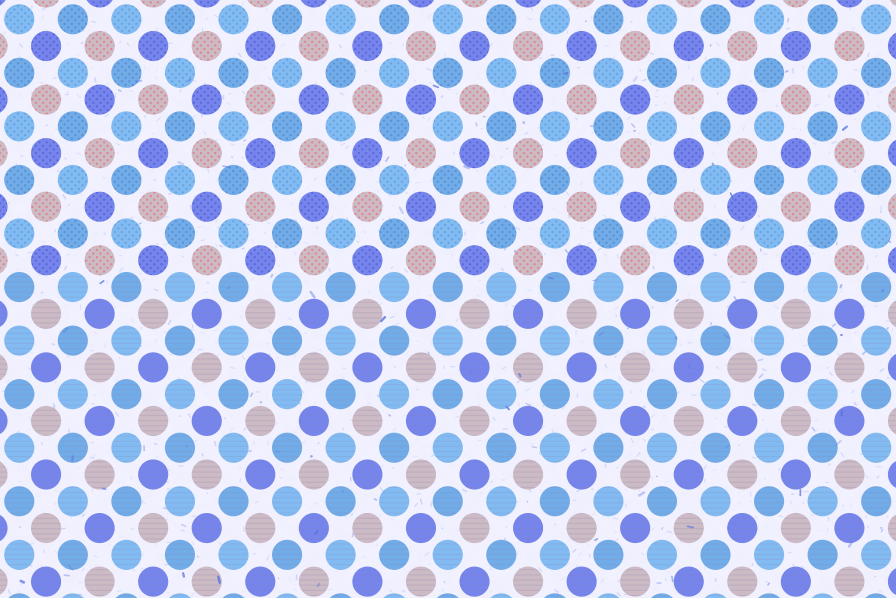
Write a WebGL 1 fragment shader that draws this pattern.

```glsl
precision highp float;

uniform vec2 u_resolution;

#define REPEATS 16.73
#define ORIGIN vec2(0.36, 0.806)
#define RADIUS 0.281
#define SPLIT 6.06
#define PIN_PITCH 0.134
#define PIN_RADIUS 0.021
#define STRIPE_PITCH 0.096
#define STRIPE_HALF 0.011
#define GROUND vec3(0.942, 0.942, 0.998)
#define SPECK_INK vec3(0.36, 0.46, 0.88)

float hash(vec2 p) {
  vec3 q = fract(vec3(p.xyx) * 0.1031);
  q += dot(q, q.yzx + 33.33);
  return fract((q.x + q.y) * q.z);
}

// Coverage of a shape from its signed distance.
float cover(float d, float px) {
  return clamp(0.5 - d / px, 0.0, 1.0);
}

// Distance to the nearest point of a staggered lattice.
float staggered(vec2 p) {
  vec2 a = fract(p) - 0.5;
  vec2 b = fract(p + 0.5) - 0.5;
  return min(length(a), length(b));
}

// Scattered short flecks: one randomly turned capsule in some cells.
float flecks(vec2 p, float scale, float density, float size, float px) {
  vec2 cell = floor(p * scale);
  float seed = hash(cell + scale * 7.0);
  vec2 jitter = vec2(hash(cell + 11.3), hash(cell + 47.9));
  vec2 q = (fract(p * scale) - 0.25 - 0.5 * jitter) / scale;
  float angle = 6.2832 * hash(cell + 83.1);
  float reach = size * 2.5 * hash(cell + 29.7);
  vec2 along = vec2(cos(angle), sin(angle));
  float t = clamp(dot(q, along), -reach, reach);
  float width = size * mix(0.4, 1.0, hash(cell + 61.7));
  float strength = mix(0.25, 1.0, hash(cell + 5.3));
  return step(seed, density) * strength * cover(length(q - along * t) - width, px);
}

// Paints one square lattice of discs with two alternating colours.
vec3 discs(vec3 base, vec2 p, vec2 origin, vec3 even, vec3 odd,
           vec3 evenInk, vec3 oddInk, float px) {
  vec2 id = floor(p - origin + 0.5);
  vec2 center = id + origin;
  float parity = mod(id.x + id.y, 2.0);
  vec3 fill = mix(even, odd, parity);
  vec3 ink = mix(evenInk, oddInk, parity);

  // Pin dots on the upper discs, thin stripes on the lower ones.
  float pins = cover(staggered(p / PIN_PITCH) * PIN_PITCH - PIN_RADIUS, px);
  float line = abs(fract(p.y / STRIPE_PITCH) - 0.5) * STRIPE_PITCH;
  float stripes = cover(line - STRIPE_HALF, px);
  vec3 stripeInk = mix(fill, vec3(0.52, 0.50, 0.68), 0.3);
  vec3 dotted = mix(fill, ink, 0.75 * pins);
  vec3 striped = mix(fill, stripeInk, 0.7 * stripes);
  vec3 paint = mix(striped, dotted, step(SPLIT, center.y));

  return mix(base, paint, cover(length(p - center) - RADIUS, px));
}

void main() {
  float px = REPEATS / u_resolution.x;
  vec2 p = gl_FragCoord.xy * px;

  // Paper with faint mottling and worn flecks.
  float mottle = sin(p.x * 9.1 + 2.0 * sin(p.y * 5.3)) * sin(p.y * 8.3 + 1.7 * sin(p.x * 6.1));
  vec3 color = GROUND + 0.004 * mottle;
  color = mix(color, SPECK_INK, 0.22 * flecks(p, 4.3, 0.45, 0.016, px));
  color = mix(color, SPECK_INK, 0.45 * flecks(p + 3.7, 2.1, 0.3, 0.018, px));

  // Light and deep blue discs.
  color = discs(color, p, ORIGIN,
                vec3(0.51, 0.735, 0.95), vec3(0.445, 0.675, 0.91),
                vec3(0.38, 0.61, 0.86), vec3(0.33, 0.54, 0.80), px);

  // Violet and dusty pink discs, shifted by half a repeat.
  color = discs(color, p, ORIGIN + vec2(0.5, -0.5),
                vec3(0.46, 0.52, 0.925), vec3(0.80, 0.73, 0.77),
                vec3(0.34, 0.37, 0.84), vec3(0.90, 0.46, 0.48), px);

  // A few stronger chips lie over everything.
  color = mix(color, SPECK_INK, 0.85 * flecks(p + 9.2, 1.3, 0.22, 0.024, px));

  gl_FragColor = vec4(color, 1.0);
}
```
